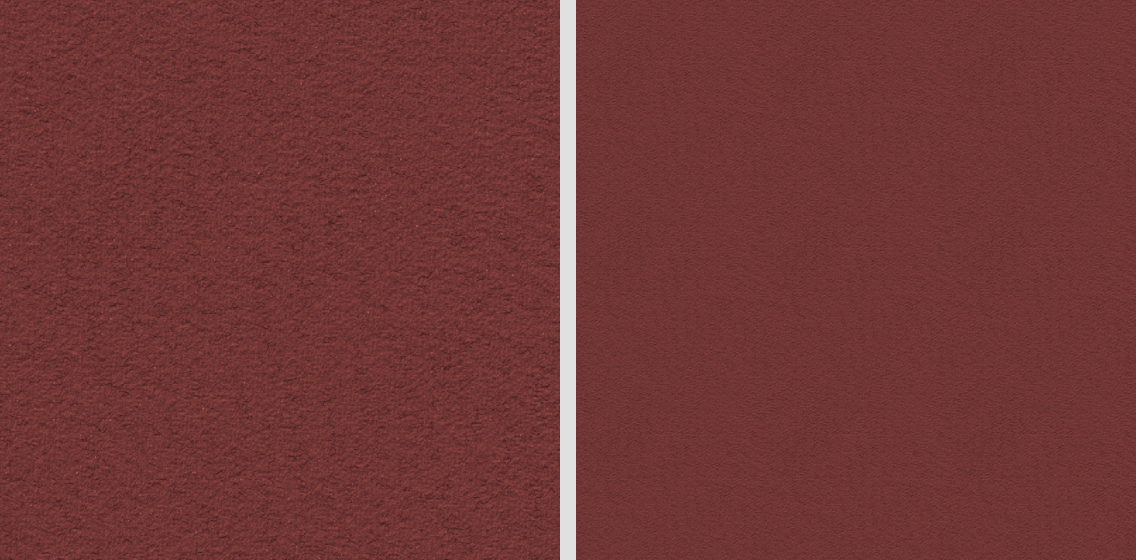
Left, the tile; right, the same tile 3 across and 3 down.
Reproduce this texture procedurally as a WebGL 1 fragment shader.

```glsl
precision highp float;
// Seamless dark red rough plaster: fine lumps lit from above, short creases and pale specks.
uniform vec2 u_resolution;

// Colours: the tone scale runs from BASE_COLOR - TONE_STEP to BASE_COLOR + TONE_STEP.
const vec3 BASE_COLOR = vec3(0.44, 0.21, 0.203);
const vec3 TONE_STEP = vec3(0.06, 0.03, 0.026);
const vec3 SPECK_COLOR = vec3(0.72, 0.37, 0.37);

// Repeats across the canvas; whole numbers keep the tile seamless.
const vec2 COARSE_RELIEF = vec2(104.0, 128.0);
const vec2 FINE_RELIEF = vec2(210.0, 250.0);
const vec2 GRAIN = vec2(397.0, 431.0);
const vec2 LUMPS = vec2(68.0, 90.0);
const vec2 CREASE_PATCHES = vec2(74.0, 97.0);
const vec2 WARP = vec2(130.0, 130.0);
const vec2 MOTTLE = vec2(9.0, 11.0);
const vec2 SPECKS = vec2(150.0, 150.0);

// Strengths in tone units, lengths in canvas units.
const vec2 LIGHT_OFFSET = vec2(-0.0007, 0.0022);
const float RELIEF_GAIN = 3.7;
const float GRAIN_GAIN = 2.1;
const float MOTTLE_GAIN = 0.15;
const float CREASE_DEPTH = 1.6;
const float CREASE_WIDTH = 0.0014;
const float LIP_GAIN = 0.45;
const float LIP_WIDTH = 0.002;
const float WARP_AMOUNT = 0.006;
const float SPECK_CHANCE = 0.08;
const float SPECK_RADIUS = 0.0017;
const float TONE_OFFSET = 0.13;

float hash(vec2 p) {
  return fract(sin(dot(p, vec2(127.1, 311.7))) * 43758.5453);
}

// Value noise that wraps after a whole number of cells.
float noise(vec2 uv, vec2 period) {
  vec2 p = uv * period;
  vec2 cell = floor(p);
  vec2 f = p - cell;
  f = f * f * (3.0 - 2.0 * f);
  vec2 lo = mod(cell, period);
  vec2 hi = mod(cell + 1.0, period);
  // The period shifts the seed so that layers differ.
  vec2 seed = period * 1.37;
  float bottom = mix(hash(lo + seed), hash(vec2(hi.x, lo.y) + seed), f.x);
  float top = mix(hash(vec2(lo.x, hi.y) + seed), hash(hi + seed), f.x);
  return mix(bottom, top, f.y);
}

float relief(vec2 uv) {
  return 0.55 * noise(uv, COARSE_RELIEF) + 0.45 * noise(uv, FINE_RELIEF);
}

// Border of the nearest lump: xy = outward direction, z = distance to it.
vec3 lumpBorder(vec2 uv) {
  vec2 p = uv * LUMPS;
  vec2 cell = floor(p);
  vec2 nearest = vec2(1.0);
  vec2 second = vec2(1.0);
  for (int j = -1; j <= 1; j++) {
    for (int i = -1; i <= 1; i++) {
      vec2 c = cell + vec2(float(i), float(j));
      vec2 id = mod(c, LUMPS);
      vec2 jitter = vec2(hash(id + 17.3), hash(id + 71.9));
      vec2 d = (c + jitter - p) / LUMPS;
      if (dot(d, d) < dot(nearest, nearest)) {
        second = nearest;
        nearest = d;
      } else if (dot(d, d) < dot(second, second)) {
        second = d;
      }
    }
  }
  vec2 outward = normalize(second - nearest + 1e-6);
  return vec3(outward, dot(0.5 * (nearest + second), outward));
}

// Sparse soft dots of varied size; most are faint, a few bright.
float specks(vec2 uv, float pixel) {
  vec2 p = uv * SPECKS;
  vec2 id = mod(floor(p), SPECKS);
  vec2 center = 0.3 + 0.4 * vec2(hash(id + 5.1), hash(id + 9.7));
  float size = SPECK_RADIUS * mix(0.5, 1.0, hash(id + 23.5));
  float dist = length((fract(p) - center) / SPECKS);
  float cover = 1.0 - smoothstep(size - 0.6 * pixel, size + 0.6 * pixel, dist);
  float bright = hash(id + 41.2);
  return cover * step(hash(id + 57.8), SPECK_CHANCE) * mix(0.12, 0.8, bright * bright * bright);
}

void main() {
  vec2 uv = gl_FragCoord.xy / u_resolution;
  float pixel = 1.0 / min(u_resolution.x, u_resolution.y);

  // Relief shading, grain and slow mottling
  float tone = TONE_OFFSET;
  tone += RELIEF_GAIN * (relief(uv) - relief(uv + LIGHT_OFFSET));
  tone += GRAIN_GAIN * (noise(uv, GRAIN) - 0.5);
  tone += MOTTLE_GAIN * (noise(uv, MOTTLE) - 0.5);

  // Short ragged creases, strongest where they run level
  vec2 warp = vec2(noise(uv, WARP), noise(uv + 0.37, WARP)) - 0.5;
  vec3 border = lumpBorder(uv + WARP_AMOUNT * warp);
  float patches = smoothstep(0.42, 0.75, noise(uv, CREASE_PATCHES));
  float line = 1.0 - smoothstep(0.0, CREASE_WIDTH + 0.5 * pixel, border.z);
  tone -= CREASE_DEPTH * line * patches * mix(0.3, 1.0, abs(border.y));
  tone += LIP_GAIN * border.y * exp(-border.z / LIP_WIDTH) * mix(0.4, 1.0, patches);

  vec3 color = BASE_COLOR + TONE_STEP * clamp(tone, -3.0, 2.2);
  color = mix(color, SPECK_COLOR, specks(uv, pixel));
  gl_FragColor = vec4(color, 1.0);
}
```
